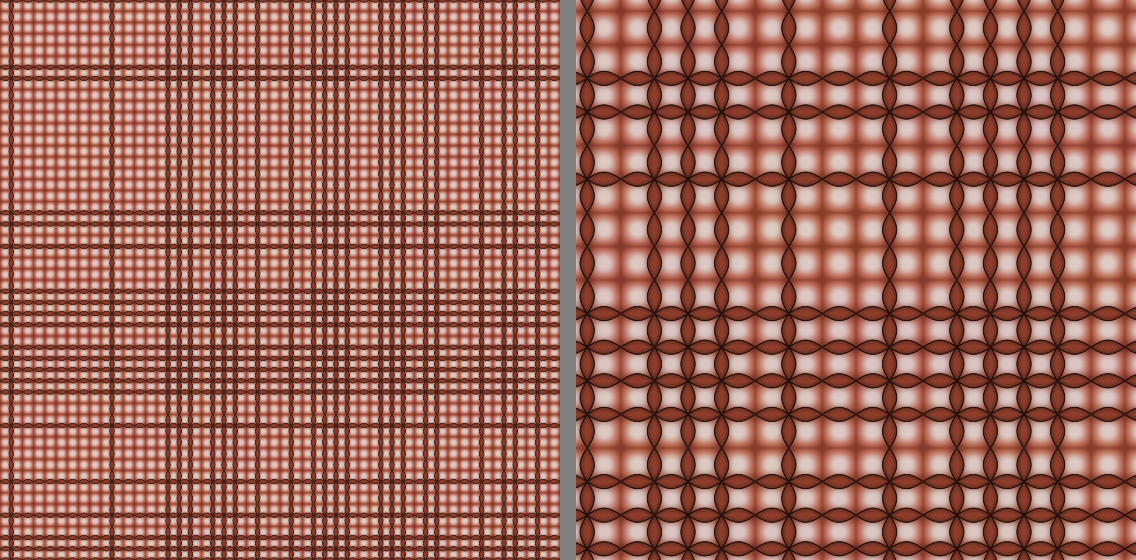
Left: the whole. Right: its middle third, enlarged.
Reproduce this pattern procedurally as a Shadertoy shader.

```glsl
const float PI = 3.14159265;
const float CELLS = 50.0;

const vec3 INK = vec3(0.10, 0.04, 0.03);
const vec3 UMBER = vec3(0.41, 0.18, 0.12);
const vec3 RUST = vec3(0.56, 0.24, 0.17);
const vec3 CLAY = vec3(0.71, 0.39, 0.31);
const vec3 ROSE = vec3(0.79, 0.56, 0.51);
const vec3 CREAM = vec3(0.87, 0.79, 0.77);

// Irregular choice of grid lines; density swells around peak and wraps
float hasChain(float line, float share, float swing, float peak, float seed) {
    float n = mod(line - 1.0, CELLS);
    float pick = fract(n * (n * 0.618 + seed));
    float chance = share + swing * cos(2.0 * PI * (n / CELLS - peak));
    return step(pick, chance);
}

// Signed distance to a string of lenses pinched at every whole step
float lensChain(float across, float along, float halfWidth) {
    float bulge = halfWidth * abs(sin(PI * along));
    float slope = halfWidth * PI * cos(PI * along);
    return (abs(across) - bulge) / sqrt(1.0 + slope * slope);
}

// Soft glowing cells, darkest where the grid lines meet
vec3 glowGrid(vec2 p) {
    vec2 s = abs(sin(PI * p));
    float tone = mix(0.5 * (s.x + s.y), s.x * s.y, 0.6);
    vec3 color = mix(RUST * 0.94, CLAY, smoothstep(0.04, 0.42, tone));
    color = mix(color, ROSE, smoothstep(0.32, 0.68, tone));
    return mix(color, CREAM, smoothstep(0.56, 0.96, tone));
}

// Layered sines with whole frequencies, so the drift wraps
float tintDrift(vec2 uv) {
    return 0.5 * sin(2.0 * PI * (7.0 * uv.y + uv.x))
         + 0.3 * sin(2.0 * PI * (5.0 * uv.x - 2.0 * uv.y))
         + 0.2 * sin(2.0 * PI * (13.0 * uv.y + 3.0 * uv.x));
}

// Faint halo, filled lens and thin dark outline
vec3 paintChain(vec3 base, float d, float present, float halfWidth, float stroke, float aa) {
    float halo = 0.16 * exp(-max(d, 0.0) / 0.08);
    vec3 color = base * (1.0 - halo * present);
    vec3 fill = mix(UMBER, RUST, smoothstep(0.0, 0.8 * halfWidth, -d));
    color = mix(color, fill, present * smoothstep(aa, -aa, d));
    float edge = smoothstep(stroke + aa, stroke - aa, abs(d));
    return mix(color, INK, 0.9 * edge * present);
}

void mainImage(out vec4 fragColor, in vec2 fragCoord) {
    vec2 uv = fragCoord / iResolution.xy;
    vec2 p = uv * CELLS;
    float aa = 0.5 * CELLS / iResolution.y;
    float halfWidth = 0.21;
    float stroke = 0.018;

    vec2 line = floor(p + 0.5);
    vec2 offset = p - line;
    float column = hasChain(line.x, 0.48, 0.33, 0.67, 0.0);
    float row = hasChain(line.y, 0.40, 0.16, 0.28, 0.5);

    vec3 color = glowGrid(p);
    color += vec3(0.0, 0.010, -0.006) * tintDrift(uv);

    // Chains running up, then chains running across
    color = paintChain(color, lensChain(offset.x, p.y, halfWidth), column, halfWidth, stroke, aa);
    color = paintChain(color, lensChain(offset.y, p.x, halfWidth), row, halfWidth, stroke, aa);

    fragColor = vec4(clamp(color, 0.0, 1.0), 1.0);
}
```
